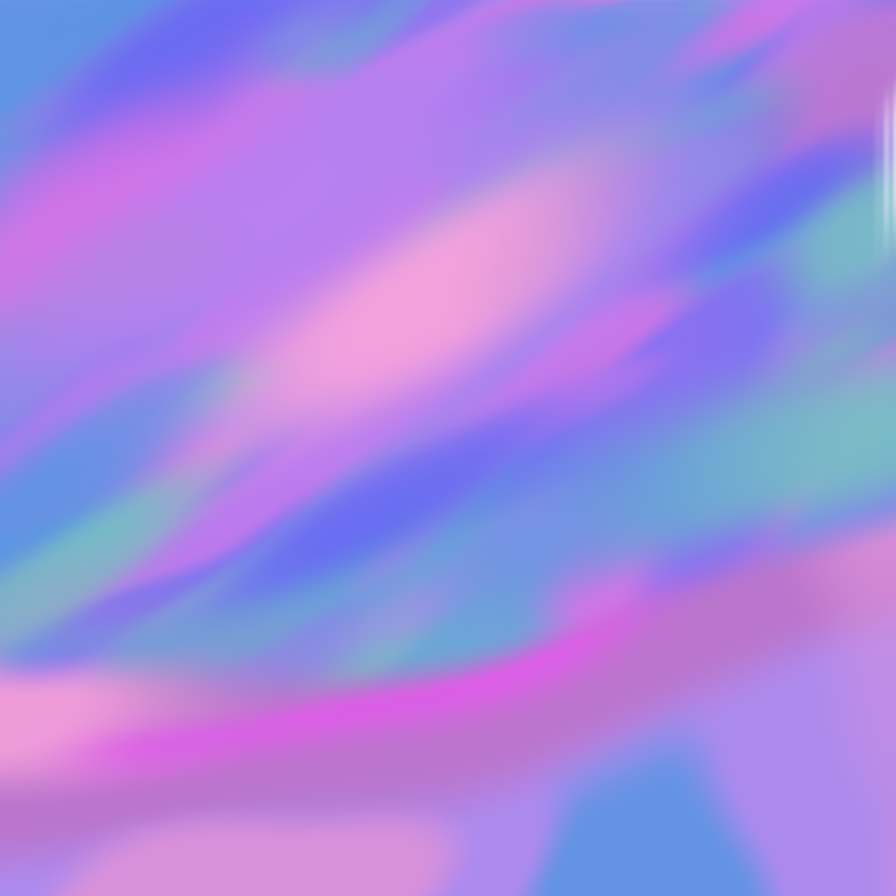
Reproduce this background procedurally as a three.js fragment shader.

```glsl
#define TAU 6.28319
#define STREAK_SLOPE 0.60
#define LOW_FLATTEN 0.24
#define STREAK_SCALE vec2(2.0, 6.0)
#define LAYERS 7
#define LAYER_STRENGTH 0.85
#define WARP 0.035
#define CRISPNESS 1.9
#define DUST 0.35
#define SHEEN 0.75
#define RIPPLES 90.0

varying vec2 vUv;

const vec3 TEAL = vec3(0.47, 0.74, 0.77);
const vec3 SKY = vec3(0.36, 0.58, 0.89);
const vec3 INDIGO = vec3(0.39, 0.41, 0.95);
const vec3 VIOLET = vec3(0.72, 0.50, 0.94);
const vec3 ORCHID = vec3(0.86, 0.44, 0.90);
const vec3 PINK = vec3(0.97, 0.64, 0.86);
const vec3 MAUVE = vec3(0.73, 0.46, 0.80);
const vec3 LILAC = vec3(0.68, 0.54, 0.93);

vec2 gradientAt(vec2 cell) {
  float angle = TAU * fract(sin(dot(cell, vec2(127.1, 311.7))) * 43758.5);
  return vec2(cos(angle), sin(angle));
}

// Gradient noise, roughly -1 to 1
float noise(vec2 p) {
  vec2 i = floor(p);
  vec2 f = p - i;
  vec2 u = f * f * f * (f * (f * 6.0 - 15.0) + 10.0);
  vec2 e = vec2(1.0, 0.0);
  float low = mix(dot(gradientAt(i), f),
                  dot(gradientAt(i + e.xy), f - e.xy), u.x);
  float high = mix(dot(gradientAt(i + e.yx), f - e.yx),
                   dot(gradientAt(i + e.xx), f - e.xx), u.x);
  return 1.4 * mix(low, high, u.y);
}

// Elongated mass with a full core, lying along a slope
float mass(vec2 p, vec2 centre, float slope, vec2 halfSize) {
  vec2 dir = normalize(vec2(1.0, slope));
  vec2 d = p - centre;
  vec2 q = vec2(dot(d, dir), dir.x * d.y - dir.y * d.x) / halfSize;
  return exp(-pow(dot(q, q), CRISPNESS));
}

// Cool to warm tints for the streak layers
vec3 tint(float w) {
  vec3 c = mix(TEAL, SKY, smoothstep(0.1, 0.3, w));
  c = mix(c, INDIGO, smoothstep(0.3, 0.5, w));
  c = mix(c, VIOLET, smoothstep(0.5, 0.75, w));
  return mix(c, ORCHID, smoothstep(0.75, 0.95, w));
}

void main() {
  // Steep streaks that flatten towards the lower right
  float flatten = LOW_FLATTEN * (1.0 - smoothstep(0.0, 0.7, vUv.y));
  float across = vUv.y - (STREAK_SLOPE - flatten) * vUv.x;
  vec2 streak = vec2(vUv.x + 0.5 * across, across);
  vec2 p = vUv + WARP * vec2(noise(streak * vec2(2.0, 4.0) + 3.7),
                             noise(streak * vec2(2.5, 6.0) + 19.2));

  // Layered streaks over a periwinkle ground
  vec3 colour = vec3(0.50, 0.55, 0.90);
  for (int i = 0; i < LAYERS; i++) {
    float k = float(i);
    float n = noise(streak * STREAK_SCALE * (1.0 + 0.12 * k) + 13.7 * k + 5.3);
    float cover = smoothstep(0.08, 0.5, n);
    colour = mix(colour, tint(fract(0.12 + 0.618 * k)), LAYER_STRENGTH * cover);
  }

  // Cool masses
  colour = mix(colour, SKY, 0.95 * smoothstep(0.72, 0.86, p.y - 0.9 * p.x));
  colour = mix(colour, INDIGO, 0.9 * mass(p, vec2(0.19, 0.92), 1.0, vec2(0.17, 0.06)));
  colour = mix(colour, SKY, 0.8 * mass(p, vec2(0.60, 0.96), 0.2, vec2(0.10, 0.035)));
  colour = mix(colour, MAUVE, 0.8 * mass(p, vec2(0.98, 0.90), 0.8, vec2(0.16, 0.08)));
  colour = mix(colour, INDIGO, 0.85 * mass(p, vec2(0.85, 0.77), 0.6, vec2(0.16, 0.035)));
  colour = mix(colour, TEAL, 0.9 * mass(p, vec2(0.97, 0.74), 0.9, vec2(0.12, 0.065)));
  colour = mix(colour, mix(SKY, TEAL, smoothstep(0.55, 0.95, p.x)),
               0.95 * mass(p, vec2(0.88, 0.50), 0.32, vec2(0.38, 0.08)));
  colour = mix(colour, SKY, 0.9 * mass(p, vec2(0.05, 0.44), 0.6, vec2(0.18, 0.06)));
  colour = mix(colour, TEAL, 0.9 * mass(p, vec2(0.09, 0.375), 0.6, vec2(0.20, 0.045)));
  colour = mix(colour, INDIGO, 0.9 * mass(p, vec2(0.46, 0.43), 0.6, vec2(0.22, 0.04)));

  // Warm masses, the upper one with an orchid rim
  colour = mix(colour, ORCHID, 0.95 * mass(p, vec2(0.12, 0.77), 0.65, vec2(0.25, 0.075)));
  colour = mix(colour, VIOLET, mass(p, vec2(0.30, 0.765), 0.62, vec2(0.37, 0.12)));
  colour = mix(colour, VIOLET, 0.8 * mass(p, vec2(0.54, 0.645), 0.72, vec2(0.31, 0.12)));
  colour = mix(colour, PINK, 0.95 * mass(p, vec2(0.46, 0.645), 0.68, vec2(0.26, 0.085)));

  // Warm floor below a rising curve, mauve on top and lilac at the bottom
  float crest = 0.16 + 0.42 * p.x * p.x - 0.16 * p.x * p.x * p.x;
  float below = crest - p.y;
  float rise = 0.1 * (1.0 - p.x) * (1.0 - p.x);
  float inside = smoothstep(-0.035, 0.03, below + rise);
  vec3 ground = mix(MAUVE, LILAC, smoothstep(0.07, 0.16, below));
  ground = mix(ground, PINK, 0.85 * smoothstep(0.35, 0.05, p.x) * smoothstep(0.06, -0.02, below));
  float blush = noise(streak * vec2(2.4, 4.5) + 33.1);
  ground = mix(ground, vec3(0.87, 0.57, 0.85), 0.9 * smoothstep(0.08, 0.4, blush));
  ground = mix(ground, SKY, 0.9 * smoothstep(0.2, 0.45, -blush) * smoothstep(0.1, 0.2, below));
  colour = mix(colour, ground, inside);

  // Magenta ridge along the curve, crisp above and trailing below
  float reach = smoothstep(0.0, 0.2, p.x) * smoothstep(0.8, 0.6, p.x);
  float ridge = exp(-pow(below / (below < 0.0 ? 0.022 : 0.036), 2.0));
  colour = mix(colour, vec3(0.87, 0.36, 0.91), 0.9 * reach * ridge);

  // Dusty patches
  float dust = smoothstep(0.15, 0.8, noise(streak * vec2(2.6, 4.2) + 41.9));
  colour = mix(colour, vec3(0.70, 0.54, 0.77), DUST * dust);

  // Pale rippled sheen in stretches of the top and right edges
  float edge = smoothstep(0.97, 1.0, max(vUv.x, vUv.y + 0.01 * vUv.x - 0.01));
  float stretch = smoothstep(-0.1, 0.4, noise(vec2((vUv.x - vUv.y) * 4.0, 8.5)));
  float ripple = 0.75 + 0.25 * cos(TAU * RIPPLES * max(vUv.x, vUv.y));
  colour = mix(colour, vec3(0.95, 0.94, 0.97), SHEEN * edge * stretch * ripple);

  gl_FragColor = vec4(colour, 1.0);
}
```
